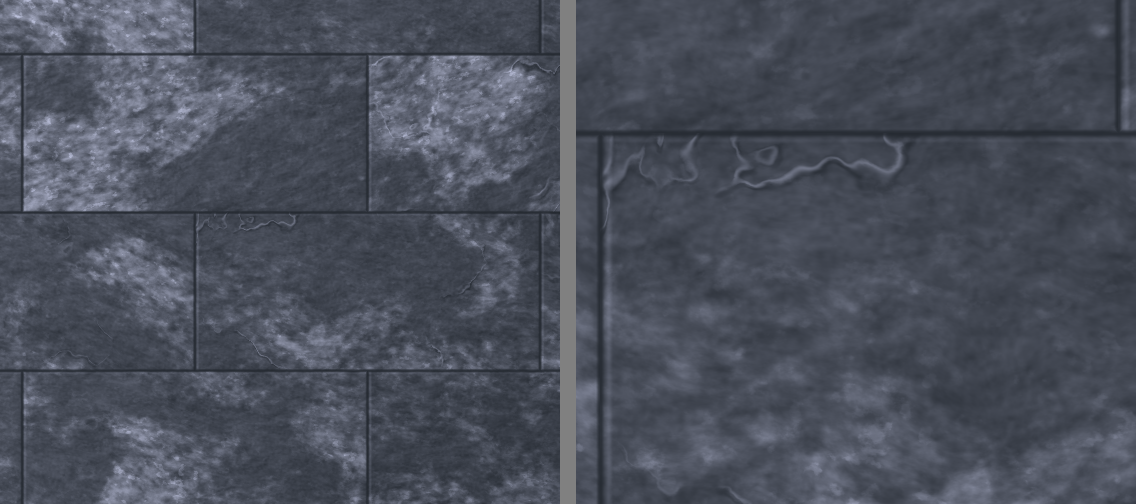
Left, the full canvas; right, a detail of the centre.
A Shadertoy shader for this texture:

```glsl
float hash(vec2 p) {
    vec3 q = fract(p.xyx * 0.1031);
    q += dot(q, q.yzx + 33.33);
    return fract((q.x + q.y) * q.z);
}

float noise(vec2 p) {
    vec2 i = floor(p), f = fract(p);
    f = f * f * (3.0 - 2.0 * f);
    return mix(mix(hash(i), hash(i + vec2(1, 0)), f.x),
               mix(hash(i + vec2(0, 1)), hash(i + vec2(1, 1)), f.x), f.y);
}

float fbm(vec2 p) {
    float sum = 0.0, amp = 0.52;
    for (int i = 0; i < 5; i++) {
        sum += amp * noise(p);
        p = mat2(1.6, 1.2, -1.2, 1.6) * p + 7.3;
        amp *= 0.5;
    }
    return sum;
}

// Thin bright line along the middle level of a noise field
float vein(vec2 p, float width) {
    return 1.0 - smoothstep(0.0, width, abs(fbm(p) - 0.5));
}

// Brightness of the slate inside one slab
float slate(vec2 p, vec2 id) {
    float kind = hash(id + 41.0);
    float tilt = (hash(id + 67.0) - 0.5) * 0.8;
    vec2 q = mat2(cos(tilt), sin(tilt), -sin(tilt), cos(tilt)) * p;
    q += 9.0 * vec2(hash(id + 13.0), hash(id + 29.0)) + 5.0;

    // Faint pale deposits along the cleft, textured by fine grit
    vec2 warp = vec2(fbm(q * 6.0), fbm(q * 6.0 + 31.0)) - 0.5;
    float cloud = fbm(q * vec2(4.5, 8.5) + 1.8 * warp) + (kind - 0.5) * 0.05;
    float grit = fbm(q * vec2(55.0, 85.0) + 2.0 * warp);
    float deposit = smoothstep(0.43, 0.78, cloud + 0.2 * (grit - 0.5));
    float tone = 0.255 + 0.155 * deposit + (0.07 + 0.3 * deposit) * (grit - 0.48);
    tone += 0.07 * (fbm(q * vec2(14.0, 26.0)) - 0.5);

    // Layered relief lit from the upper left
    vec2 r = q * vec2(34.0, 60.0) + 3.0 * warp;
    tone += 0.16 * (fbm(r) - fbm(r + vec2(-0.12, 0.18)));

    // Sparse broken veins with a shaded lower side
    vec2 v = q * vec2(3.6, 4.8) + 1.4 * warp + 0.06 * grit;
    float broken = smoothstep(0.45, 0.66, fbm(q * 10.0 + 17.0));
    broken *= smoothstep(0.2, 0.7, kind);
    tone += broken * (0.14 * vein(v, 0.016) - 0.06 * vein(v + vec2(-0.01, 0.03), 0.022));

    // Pale flecks and fine grain
    tone += 0.1 * smoothstep(0.62, 0.78, fbm(q * vec2(70.0, 95.0) + 3.0)) * (0.3 + deposit);
    return tone + 0.03 * (noise(q * 230.0) - 0.5);
}

void mainImage(out vec4 fragColor, in vec2 fragCoord) {
    vec2 uv = fragCoord / iResolution.y;
    vec2 screen = fragCoord / iResolution.xy;
    vec2 size = vec2(0.685, 0.314);
    float px = 1.0 / iResolution.y;

    // Running bond: every other course shifts by half a slab
    vec2 grid = (uv - vec2(0.044, 0.2645)) / size;
    grid.x -= 0.5 * mod(floor(grid.y) + 1.0, 2.0);
    vec2 id = floor(grid) + 17.0;
    vec2 joint = (fract(grid + 0.5) - 0.5) * size;
    vec2 gap = abs(joint);

    float tone = slate((fract(grid) - 0.5) * size, id);
    tone *= 0.97 + 0.06 * hash(id + 83.0);

    // Soft light falling from the upper left
    tone *= 1.0 + 0.14 * (screen.y - 0.5) - 0.18 * (screen.x - 0.5);

    // Darkened edges, bevel highlights and narrow soft joints
    tone *= 1.0 - 0.15 * exp(-min(gap.x, gap.y) / 0.006);
    float bevelX = 1.0 - smoothstep(0.0, 0.0026 + px, abs(joint.x - 0.0055));
    float bevelY = 1.0 - smoothstep(0.0, 0.0018 + px, abs(joint.y + 0.0046));
    tone += 0.07 * bevelX + 0.035 * bevelY;
    vec2 line = 1.0 - smoothstep(vec2(0.0004), vec2(0.0026 + px), gap);
    tone = mix(tone, 0.14, 0.8 * max(line.x, line.y));

    vec3 color = tone * vec3(1.0, 1.0, 1.13) + vec3(0.0, 0.02, 0.03);
    fragColor = vec4(clamp(color, 0.0, 1.0), 1.0);
}
```
